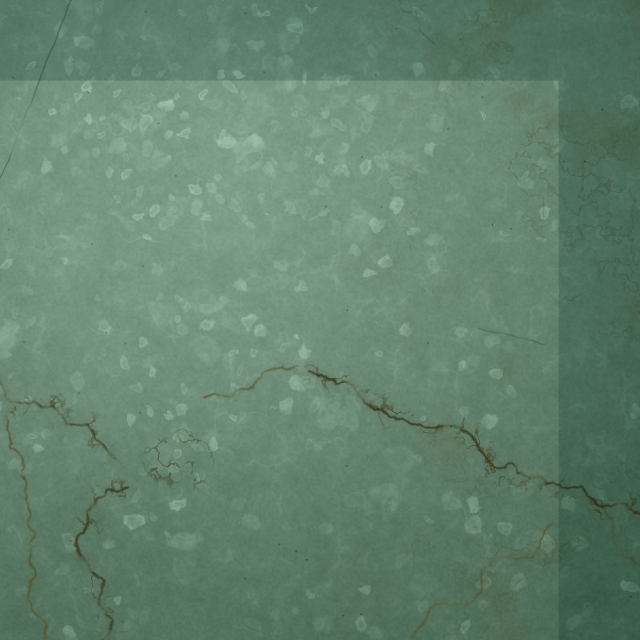
Write a WebGL 1 fragment shader that draws this texture.

```glsl
precision highp float;
// Polished green marble with pale fossil flecks, rusty veins and a lighter overlapping pane.
uniform vec2 u_resolution;

const vec3 DEEP_GREEN = vec3(0.302, 0.425, 0.345);
const vec3 PALE_GREEN = vec3(0.490, 0.613, 0.535);
const vec3 SHADE_TINT = vec3(0.79, 0.865, 0.855);
const vec3 FOSSIL = vec3(0.105, 0.115, 0.115);
const vec3 RUST = vec3(0.33, 0.32, 0.17);
const vec3 DARK_RUST = vec3(0.20, 0.20, 0.10);
const vec3 CRACK = vec3(0.20, 0.29, 0.23);

float hash(vec2 p) {
  vec3 q = fract(p.xyx * 0.1031);
  q += dot(q, q.yzx + 33.33);
  return fract((q.x + q.y) * q.z);
}

vec2 hash2(vec2 p) {
  return vec2(hash(p), hash(p + 57.3));
}

float noise(vec2 p) {
  vec2 i = floor(p), f = fract(p);
  f = f * f * (3.0 - 2.0 * f);
  return mix(mix(hash(i), hash(i + vec2(1, 0)), f.x),
             mix(hash(i + vec2(0, 1)), hash(i + vec2(1, 1)), f.x), f.y);
}

float fbm(vec2 p) {
  float sum = 0.0, amp = 0.533;
  for (int i = 0; i < 4; i++) {
    sum += amp * noise(p);
    p = mat2(1.6, 1.2, -1.2, 1.6) * p + 11.7;
    amp *= 0.5;
  }
  return sum;
}

vec2 warp(vec2 p, float freq, float amount) {
  return p + amount * (vec2(fbm(p * freq), fbm(p * freq + 71.0)) - 0.5);
}

float stroke(float d, float width, float px) {
  return 1.0 - smoothstep(width - px, width + px, d);
}

// Sideways wander of a vein at distance s along its length, pinned at both ends.
float wander(float s, float len, float seed) {
  float pin = smoothstep(0.0, 0.04, s) * smoothstep(0.0, 0.04, len - s);
  return pin * 0.075 * (fbm(vec2(s * 17.0, seed)) - 0.5);
}

// Distance to a jagged line from a to b, corrected for the slope of its wander.
float vein(vec2 p, vec2 a, vec2 b) {
  float len = length(b - a), seed = 31.0 * a.x + 17.0 * b.y;
  vec2 dir = (b - a) / len, d = p - a;
  float s = dot(d, dir), t = clamp(s, 0.0, len);
  float w = wander(t, len, seed);
  float slope = (wander(t + 0.001, len, seed) - w) / 0.001;
  float side = (dot(d, vec2(-dir.y, dir.x)) - w) / sqrt(1.0 + slope * slope);
  return length(vec2(s - t, side));
}

// Scattered irregular ovals: most solid, some with a soft rim and a dim core.
float fossils(vec2 p, float scale, float density, float seed) {
  vec2 q = warp(p, scale * 1.8, 0.65 / scale) * scale;
  vec2 cell = floor(q);
  float glow = 0.0;
  for (int j = -1; j <= 1; j++) {
    for (int i = -1; i <= 1; i++) {
      vec2 id = cell + vec2(i, j);
      vec2 rnd = hash2(id + seed), kind = hash2(id + seed + 19.0);
      float angle = 6.2832 * kind.x;
      vec2 d = q - id - rnd;
      d = mat2(cos(angle), sin(angle), -sin(angle), cos(angle)) * d;
      float r = length(d * vec2(1.0, 1.0 + 0.6 * kind.y)) / mix(0.2, 0.5, rnd.y);
      float body = 1.0 - smoothstep(0.7, 1.1, r);
      float core = 1.0 - smoothstep(0.25, 0.75, r);
      float shape = body * (1.0 - 0.5 * core * step(0.5, kind.y));
      float present = step(hash(id + seed + 43.0), density);
      glow = max(glow, present * shape * mix(0.3, 1.0, kind.x * kind.x));
    }
  }
  return glow;
}

void main() {
  vec2 p = gl_FragCoord.xy / u_resolution.y;
  float px = 1.0 / u_resolution.y;
  float mottle = fbm(p * 32.0 + 5.0), fine = fbm(p * 95.0 + 23.0);

  // Soft light falling off from the upper left
  float light = 1.0 - smoothstep(0.0, 0.9, length((p - vec2(0.3, 0.72)) * vec2(0.82, 1.0)));
  vec3 color = mix(DEEP_GREEN, PALE_GREEN, light);
  color += 0.03 * (fbm(p * 5.0) - 0.5) + 0.04 * (mottle - 0.5) + 0.035 * (fine - 0.5);

  // Fossil flecks in clumps, denser toward the upper left
  float cluster = smoothstep(0.4, 0.64, fbm(p * 7.0 + 31.0));
  float reach = 1.0 - smoothstep(0.15, 0.7, length(p - vec2(0.22, 0.75)));
  float density = (0.12 + 0.88 * cluster) * mix(0.22, 0.85, reach);
  float flecks = fossils(p, 32.0, density, 3.0);
  flecks = max(flecks, 0.55 * fossils(p, 17.0, density * 0.5, 87.0));
  color += FOSSIL * flecks * (0.25 + 0.7 * mottle + 0.8 * fine);
  float chalk = 1.0 - smoothstep(0.0, 0.05, abs(fbm(p * 20.0 + 80.0) - 0.5));
  color += 0.03 * chalk * smoothstep(0.4, 0.65, mottle);

  // Broad rusty stains on the right
  float stain = smoothstep(0.56, 0.75, fbm(p * 10.0 + 14.0)) * smoothstep(0.4, 0.9, p.x);
  color = mix(color, RUST, 0.18 * stain);

  // Thin jagged veins, broken in places, with curly fringes
  vec2 q = warp(p, 65.0, 0.009);
  float main1 = vein(q, vec2(-0.02, 0.42), vec2(0.18, 0.285));
  main1 = min(main1, vein(q, vec2(0.48, 0.42), vec2(0.66, 0.335)));
  main1 = min(main1, vein(q, vec2(0.66, 0.335), vec2(1.02, 0.19)));
  main1 = min(main1, vein(q, vec2(0.2, 0.24), vec2(0.135, 0.2)));
  main1 = min(main1, vein(q, vec2(0.135, 0.2), vec2(0.16, -0.01)));
  float faint = vein(q, vec2(0.32, 0.38), vec2(0.46, 0.425));
  faint = min(faint, vein(q, vec2(0.64, 0.0), vec2(0.86, 0.18)));
  faint = min(faint, vein(q, vec2(0.01, 0.35), vec2(0.07, 0.0)));
  faint = min(faint, vein(q, vec2(0.94, 0.21), vec2(1.01, 0.1)));
  float tangle = min(main1, max(0.0, length((p - vec2(0.28, 0.28)) * vec2(0.9, 1.0)) - 0.03));
  float patchy = smoothstep(0.32, 0.6, fbm(p * 34.0 + 9.0));
  float thread = abs(fbm(p * 38.0 + 62.0) - 0.5);
  float curl = 1.0 - smoothstep(0.008, 0.045, thread);
  float fringe = curl * (1.0 - smoothstep(0.004, 0.03, tangle));
  float wisps = curl * smoothstep(0.53, 0.66, fbm(p * 8.0 + 40.0)) * smoothstep(0.4, 0.9, p.x);
  color = mix(color, RUST, 0.16 * exp(-main1 * 110.0) + 0.12 * exp(-faint * 150.0));
  color = mix(color, mix(RUST, DARK_RUST, fine), 0.6 * fringe * patchy + 0.22 * wisps);
  color = mix(color, RUST, (0.15 + 0.6 * patchy) * stroke(faint, 0.0015, 1.3 * px));
  color = mix(color, DARK_RUST, (0.2 + 0.6 * patchy) * stroke(main1, 0.0013 + 0.001 * mottle, 1.3 * px));

  // Hairline cracks
  vec2 h = warp(p, 13.0, 0.015);
  float crack = vein(p, vec2(0.615, 1.02), vec2(0.68, 0.93));
  crack = min(crack, abs(h.y - 0.49 + 0.23 * (h.x - 0.74)) + max(0.0, abs(h.x - 0.8) - 0.05));
  crack = min(crack, abs(h.x - 0.4 * h.y + 0.29) + max(0.0, 0.72 - h.y));
  color = mix(color, CRACK, (0.15 + 0.45 * patchy) * stroke(crack, 0.0008, 1.3 * px));

  // Pinholes and fine grain
  vec2 pit = p * 38.0;
  float hole = length(fract(pit) - 0.2 - 0.6 * hash2(floor(pit))) / 38.0;
  color -= 0.13 * step(0.96, hash(floor(pit) + 8.0)) * stroke(hole, 0.0014, px);
  color += 0.03 * (noise(p * 300.0) - 0.5);

  // Darker, greener margin above and right of the pane
  vec2 inside = 1.0 - smoothstep(-px, px, p - vec2(0.873, 0.874));
  color *= mix(SHADE_TINT, vec3(1.0), inside.x * inside.y);
  gl_FragColor = vec4(color, 1.0);
}
```
